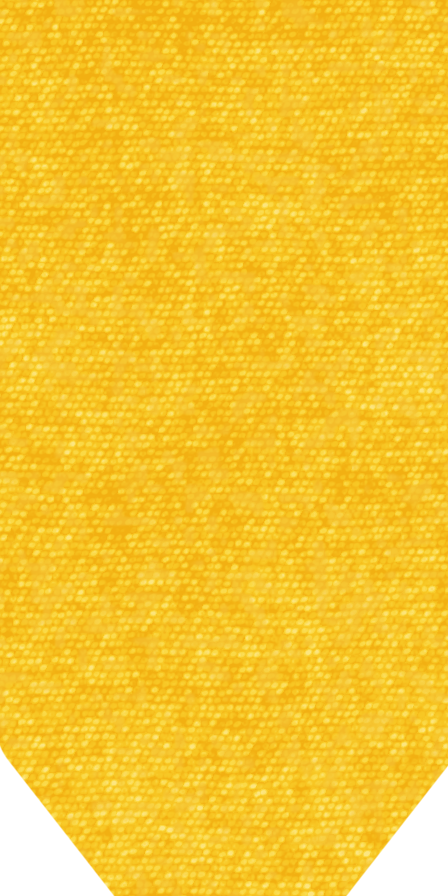
Give the GLSL for this texture, as a Shadertoy shader.

```glsl
// Yellow plain-weave cloth with staggered slubby stitches, cut to a blunt point at the bottom.
#define STITCHES vec2(54.0, 58.0) // stitches and rows per canvas width
#define JITTER 0.26               // irregularity of stitch centres
#define SLANT 0.3                 // lean of each stitch
#define CUT_AXIS 0.514            // x of the middle of the blunt point
#define CUT_HALF 0.259            // half width of its bottom edge
#define CUT_ROUND 0.03            // softness of the upper corners

const vec3 DEEP  = vec3(0.95, 0.69, 0.07);
const vec3 GOLD  = vec3(0.97, 0.78, 0.14);
const vec3 LIGHT = vec3(0.98, 0.85, 0.27);
const vec3 PALE  = vec3(0.99, 0.90, 0.50);
const vec3 DUSTY = vec3(0.96, 0.78, 0.25);
const vec3 PAPER = vec3(1.0);

float hash(vec2 p) {
    vec3 q = fract(vec3(p.xyx) * 0.1031);
    q += dot(q, q.yzx + 33.33);
    return fract((q.x + q.y) * q.z);
}

float valueNoise(vec2 p) {
    vec2 i = floor(p), f = fract(p);
    f = f * f * (3.0 - 2.0 * f);
    return mix(mix(hash(i), hash(i + vec2(1, 0)), f.x),
               mix(hash(i + vec2(0, 1)), hash(i + vec2(1, 1)), f.x), f.y);
}

// Nearest stitch on a brick grid: x = distance to its centre, y = its random tone
vec2 weave(vec2 g) {
    vec2 nearest = vec2(9.0, 0.0);
    for (int j = -1; j <= 1; j++) {
        float row = floor(g.y) + float(j);
        float stagger = 0.5 * mod(row, 2.0);
        for (int i = -1; i <= 1; i++) {
            vec2 id = vec2(floor(g.x - stagger) + float(i), row);
            vec2 jitter = vec2(hash(id + 17.0), hash(id + 71.0)) - 0.5;
            vec2 q = g - id - vec2(stagger + 0.5, 0.5) - JITTER * jitter;
            q.x -= SLANT * q.y;
            float d = length(q * vec2(1.0, 1.12));
            if (d < nearest.x) nearest = vec2(d, hash(id + 5.0));
        }
    }
    return nearest;
}

// Signed distance to the cut outline, positive on the cloth
float clothDistance(vec2 p) {
    float side = abs(p.x - CUT_AXIS);
    float slope = dot(vec2(CUT_HALF - side, p.y), vec2(0.788, 0.615));
    float edge = 0.524 - side;
    float h = max(CUT_ROUND - abs(slope - edge), 0.0) / CUT_ROUND;
    return min(slope, edge) - 0.25 * CUT_ROUND * h * h;
}

vec3 clothColor(vec2 p) {
    // Threads wander slightly
    vec2 wander = 0.003 * vec2(sin(p.y * 9.0 + 2.0 * sin(p.x * 5.0)),
                               sin(p.x * 11.0 + 2.0 * sin(p.y * 4.0)));
    vec2 g = (p + wander) * STITCHES;
    vec2 stitch = weave(g);
    float body = 1.0 - smoothstep(0.18, 0.62, stitch.x);

    // Slubs along both thread directions, fine fibre and broad fading
    float weft = valueNoise(g * vec2(0.16, 1.0) + 40.0) - 0.5;
    float warp = valueNoise(g * vec2(1.0, 0.12) + 90.0) - 0.5;
    float fibre = valueNoise(g * vec2(3.1, 2.3)) - 0.5;
    float fade = valueNoise(p * vec2(3.5, 4.5) + 7.0) - 0.5;

    float tone = 0.16 + 0.36 * body + 0.38 * (stitch.y - 0.5) * (0.4 + body)
               + 0.2 * weft + 0.16 * warp + 0.26 * fibre + 0.14 * fade
               + 0.04 * (1.0 - p.y);
    vec3 color = mix(DEEP, GOLD, smoothstep(0.02, 0.38, tone));
    color = mix(color, LIGHT, smoothstep(0.36, 0.62, tone));
    color = mix(color, PALE, smoothstep(0.62, 0.92, tone));

    // Dull patches
    float dull = valueNoise(g * 0.7 + 130.0);
    return mix(color, DUSTY, 0.5 * smoothstep(0.55, 0.9, dull));
}

void mainImage(out vec4 fragColor, in vec2 fragCoord) {
    vec2 p = fragCoord / iResolution.x;
    float pixel = 1.0 / iResolution.x;
    float cloth = smoothstep(-pixel, pixel, clothDistance(p));
    fragColor = vec4(mix(PAPER, clothColor(p), cloth), 1.0);
}
```
